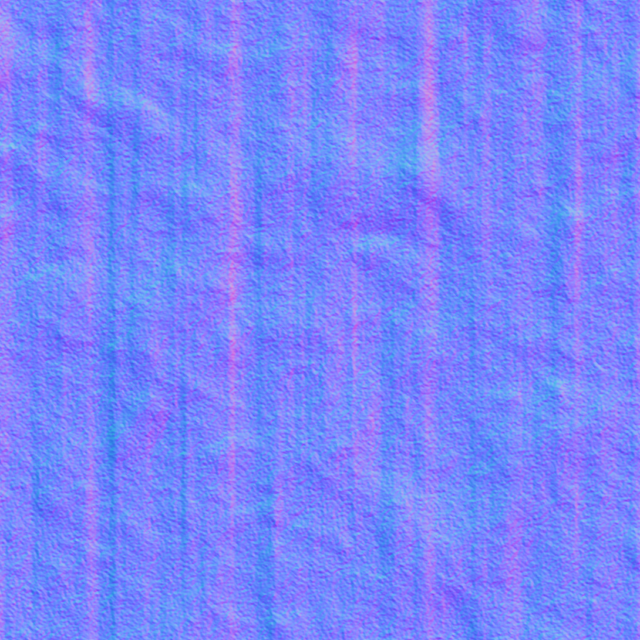
A three.js fragment shader for this texture map:

```glsl
varying vec2 vUv;

float hash(vec2 p) {
  return fract(sin(dot(p, vec2(127.1, 311.7))) * 43758.545);
}

vec2 randomGradient(vec2 p) {
  return vec2(hash(p), hash(p + 57.3)) * 2.0 - 1.0;
}

float noise(vec2 p) {
  vec2 i = floor(p), f = fract(p);
  vec2 u = f * f * f * (f * (f * 6.0 - 15.0) + 10.0);
  vec2 e = vec2(1.0, 0.0);
  float a = dot(randomGradient(i), f);
  float b = dot(randomGradient(i + e), f - e);
  float c = dot(randomGradient(i + e.yx), f - e.yx);
  float d = dot(randomGradient(i + 1.0), f - 1.0);
  return mix(mix(a, b, u.x), mix(c, d, u.x), u.y);
}

// Relief of the cloth: lumps, vertical threads and fine grain
float height(vec2 p) {
  float h = 0.0, freq = 5.0;
  vec2 q = p + 0.012 * vec2(noise(p * 9.0), noise(p * 9.0 + 31.0));
  mat2 turn = mat2(0.8, 0.6, -0.6, 0.8);
  for (int i = 0; i < 5; i++) {
    q = turn * q;
    float n = noise(q * freq + float(i) * 17.0);
    float billow = sqrt(n * n + 0.004);
    h += mix(n, billow, 0.55) * 0.115 / freq;
    freq *= 2.0;
  }
  h += noise(p * vec2(24.0, 1.3) + 5.0) * 0.1 / 24.0;
  h += noise(p * vec2(75.0, 2.5) + 9.0) * 0.1 / 75.0;
  h += noise(turn * p * 165.0) * 0.17 / 165.0;
  h += noise(p * vec2(190.0, 230.0) + 3.0) * 0.1 / 200.0;
  return h;
}

// Sideways slope of the long folds, alternately right and left
float foldSlope(vec2 p) {
  float slope = 0.0;
  for (int i = 0; i < 18; i++) {
    float k = float(i);
    float side = mod(k, 2.0) < 0.5 ? 1.0 : -0.85;
    float center = (k + 0.8 * hash(vec2(k, 3.0))) / 18.0;
    center += 0.006 * noise(vec2(k * 7.3, p.y * 4.0));
    float d = abs(fract(p.x - center + 0.5) - 0.5);
    float strength = mix(0.08, 0.42, pow(hash(vec2(k, 8.0)), 1.5));
    strength *= clamp(0.85 + 1.3 * noise(vec2(k * 5.7, p.y * 5.0)), 0.2, 1.4);
    float width = mix(0.004, 0.009, hash(vec2(k, 12.0)));
    slope += side * strength * (0.75 * exp(-d * d / (width * width)) + 0.4 * exp(-d / 0.022));
  }
  return slope;
}

void main() {
  vec2 e = vec2(0.0008, 0.0);
  vec2 grad = vec2(height(vUv + e) - height(vUv - e),
                   height(vUv + e.yx) - height(vUv - e.yx)) / (2.0 * e.x);
  vec2 tilt = vec2(foldSlope(vUv) - 0.07, 0.045) - grad * vec2(1.0, 1.1);

  // Pack the surface normal into colour
  vec3 normal = normalize(vec3(tilt, 1.0));
  gl_FragColor = vec4(normal * 0.5 + 0.5, 1.0);
}
```
